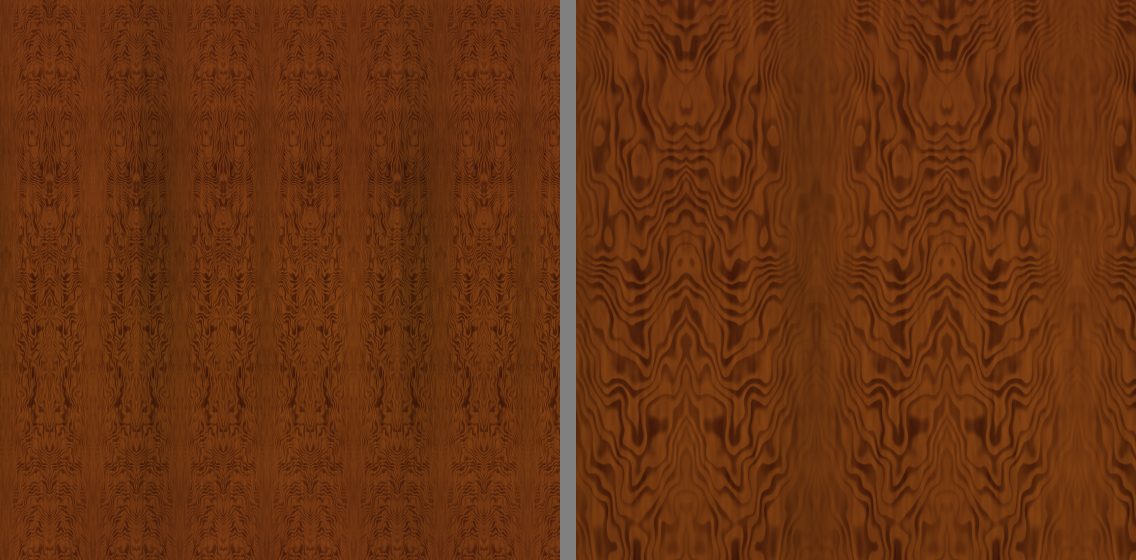
Left: the whole. Right: its middle third, enlarged.
Write a WebGL 1 fragment shader that draws this texture.

```glsl
precision highp float;
// Book-matched rosewood veneer: narrow leaves mirrored about evenly spaced axes.
// The figure is the contour lines of a height field with a peak (the paired eyes)
// and a saddle (the straight streaks), warped by vertically periodic gradient noise.
uniform vec2 u_resolution;

const float TAU = 6.2831853;
const float PITCH = 0.1552;        // spacing of the mirror axes
const float FIRST_AXIS = 0.0885;   // left-most mirror axis
const float PERIOD = 0.85;         // height of one vertical repeat
const float EYE_DEPTH = 0.241;     // eyes, measured down from the top
const float RING_RANGE = 14.0;     // rings from the saddle to the peak, halved
const float RING_BEND = 16.0;      // how steeply rings bend away from the crest
const float LINE_STRENGTH = 0.50;
const float FIBRE_STRENGTH = 0.22;
const float SHADE_STRENGTH = 0.30;
const vec3 LIGHT_WOOD = vec3(0.505, 0.252, 0.070);
const vec3 DARK_WOOD = vec3(0.225, 0.078, 0.024);
const vec3 RED_TINT = vec3(0.97, 0.92, 1.12);
const vec3 SHADE_TINT = vec3(0.60, 0.66, 0.60);

vec2 gradientAt(vec2 cell, float wrap) {
  cell.y = mod(cell.y, wrap);
  float a = TAU * fract(sin(dot(cell, vec2(127.1, 311.7))) * 4375.85);
  return vec2(cos(a), sin(a));
}

// Gradient noise, about -0.7 to 0.7, repeating every wrap cells in y.
float noise(vec2 p, float wrap) {
  vec2 i = floor(p), f = p - i;
  vec2 w = f * f * f * (f * (f * 6.0 - 15.0) + 10.0);
  vec2 e = vec2(1.0, 0.0);
  float a = dot(gradientAt(i, wrap), f);
  float b = dot(gradientAt(i + e, wrap), f - e);
  float c = dot(gradientAt(i + e.yx, wrap), f - e.yx);
  float d = dot(gradientAt(i + e.xx, wrap), f - e.xx);
  return mix(mix(a, b, w.x), mix(c, d, w.x), w.y);
}

// Noise over the leaf with a whole number of cells per vertical repeat.
float leafNoise(vec2 leaf, float across, float down) {
  return noise(leaf * vec2(across, down) + vec2(across * 3.0, 0.0), down);
}

float bell(float x, float width) {
  x /= width;
  return exp(-x * x);
}

// Ring height; leaf.x runs 0..1 from axis to joint, leaf.y 0..1 down from the eyes.
float ringField(vec2 leaf) {
  float s = leaf.x, v = leaf.y;
  float fromEye = fract(v + 0.5) - 0.5;
  float eye = bell(fromEye, 0.075);
  float crest = 0.38 - 0.50 * bell(v - 0.15, 0.055) - 0.08 * bell(v - 0.80, 0.12);
  float away = abs(s - crest);
  float skewed = v - 0.02 * (1.0 - cos(TAU * v));
  float rings = RING_RANGE * cos(TAU * skewed) + 4.5 * eye;
  rings -= (RING_BEND + 12.0 * eye) * away * away / (0.28 + away);
  rings += 3.0 * bell(length(vec2(s - 0.76, (v - 0.285) * 9.0)), 0.17);
  rings += 2.3 * leafNoise(leaf, 4.0, 22.0) * (1.0 - 0.5 * eye);
  rings += 1.1 * leafNoise(leaf, 9.0, 52.0);
  return rings;
}

// Dark late-wood lines with a soft start, a crisp end and broken widths.
float ringLines(vec2 leaf) {
  float f = fract(ringField(leaf));
  float breaks = leafNoise(leaf, 7.0, 38.0);
  float start = 0.56 - 0.45 * breaks;
  float line = smoothstep(start - 0.22, start + 0.16, f) * (1.0 - smoothstep(0.86, 1.0, f));
  float edgeFade = 1.0 - 0.82 * smoothstep(0.58, 0.95, leaf.x);
  float plainCore = 1.0 - 0.7 * bell(leaf.x, 0.17) * bell(leaf.y - 0.46, 0.12);
  float strength = clamp(0.75 + 0.9 * breaks + 0.3 * bell(leaf.y - 0.40, 0.16), 0.15, 1.3);
  return line * edgeFade * plainCore * strength;
}

// Dark stains: below the eyes, and as streaks about the saddle.
float stains(vec2 leaf) {
  float patchy = smoothstep(-0.25, 0.3, leafNoise(leaf, 8.0, 34.0));
  float throat = bell(leaf.x, 0.34) * bell(leaf.y - 0.088 + 0.03 * leaf.x, 0.018);
  float streak = bell(leaf.x - 0.38, 0.13) * (bell(leaf.y - 0.53, 0.03) + 0.7 * bell(leaf.y - 0.61, 0.02));
  return (0.42 * throat + 0.30 * streak) * patchy;
}

// Shadow that differs between leaves in a cycle of three.
float leafShade(vec2 uv) {
  float q = fract((uv.x - FIRST_AXIS - PITCH) / (3.0 * PITCH));
  float side = smoothstep(0.0, 0.02, q) * (1.0 - smoothstep(0.09, 0.27, q));
  float shade = side + 0.6 * bell(q - 0.485, 0.035) + 0.35 * smoothstep(0.84, 0.98, q) * (1.0 - smoothstep(0.98, 1.0, q));
  return shade * (0.3 + 0.7 * bell(uv.y - 0.58, 0.27));
}

vec3 veneer(vec2 uv) {
  float s = 2.0 * abs(fract((uv.x - FIRST_AXIS) / PITCH + 0.5) - 0.5);
  float v = fract((1.0 - uv.y - EYE_DEPTH) / PERIOD);
  vec2 leaf = vec2(s, v);
  float fibre = leafNoise(leaf, 19.0, 18.0) + 0.7 * leafNoise(leaf, 31.0, 60.0);
  float pores = smoothstep(0.22, 0.5, leafNoise(leaf, 24.0, 44.0));
  float mottle = noise(uv * vec2(9.0, 5.0), 64.0);
  float tone = 0.87 + FIBRE_STRENGTH * fibre + 0.12 * mottle - 0.13 * pores;
  tone -= LINE_STRENGTH * ringLines(leaf) + stains(leaf) + 0.07 * smoothstep(0.6, 1.0, s);
  vec3 wood = mix(DARK_WOOD, LIGHT_WOOD, clamp(tone, 0.0, 1.08));
  wood *= mix(RED_TINT, vec3(1.0), bell(uv.y - 0.38, 0.28));
  return wood * mix(vec3(1.0), SHADE_TINT, SHADE_STRENGTH * 1.6 * leafShade(uv));
}

void main() {
  // Four samples per pixel smooth the fine lines.
  vec3 sum = vec3(0.0);
  for (int i = 0; i < 4; i++) {
    vec2 corner = vec2(mod(float(i), 2.0), floor(float(i) * 0.5)) * 0.5 - 0.25;
    sum += veneer((gl_FragCoord.xy + corner) / u_resolution);
  }
  gl_FragColor = vec4(sum * 0.25, 1.0);
}
```
